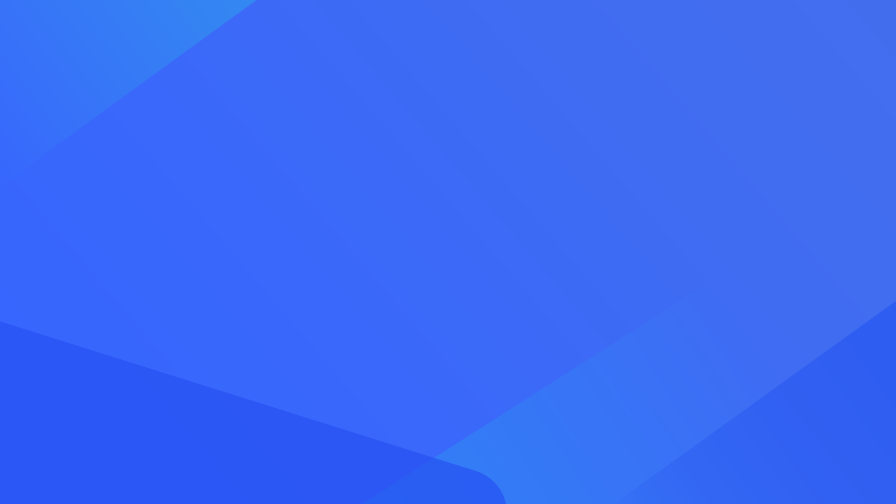
A Shadertoy shader for this background:

```glsl
// A calm blue backdrop: a diagonal gradient crossed by translucent slanted
// panels and one dark rounded sheet. Each panel is a half-plane whose tint
// fades along its edge; the sheet is a rounded-corner distance function.

#define BASE_LEFT   vec3(0.215, 0.400, 0.995)
#define BASE_RIGHT  vec3(0.260, 0.430, 0.935)
#define CORNER_TINT vec3(0.200, 0.535, 0.950)
#define BAND_TINT   vec3(0.195, 0.510, 0.960)
#define WEDGE_TINT  vec3(0.175, 0.362, 0.945)
#define SHEET_TINT  vec3(0.150, 0.315, 0.950)
#define SHEET_ALPHA 0.70
#define SHEET_ROUND 0.088

// Antialiased coverage of the inside (negative side) of a distance.
float coverage(float dist) {
    float pixel = 1.0 / iResolution.y;
    return 1.0 - smoothstep(-0.7 * pixel, 0.7 * pixel, dist);
}

// Signed distance to the line a-b, positive on its left side.
float lineDistance(vec2 p, vec2 a, vec2 b) {
    vec2 along = normalize(b - a);
    return dot(p - a, vec2(-along.y, along.x));
}

// Position along a-b: 0 at a, 1 at b, clamped.
float alongLine(vec2 p, vec2 a, vec2 b) {
    vec2 ab = b - a;
    return clamp(dot(p - a, ab) / dot(ab, ab), 0.0, 1.0);
}

// Distance to a tilted quadrant with a rounded corner centred at c.
float roundedSheet(vec2 p, vec2 c, vec2 axis, float radius) {
    vec2 d = p - c;
    vec2 q = vec2(dot(d, axis), dot(d, vec2(-axis.y, axis.x)));
    return length(max(q, 0.0)) + min(max(q.x, q.y), 0.0) - radius;
}

void mainImage(out vec4 fragColor, in vec2 fragCoord) {
    // Canvas heights, origin at the lower left
    vec2 p = fragCoord / iResolution.y;

    // Diagonal base gradient
    float sweep = dot(p, vec2(0.76, 0.65));
    vec3 color = mix(BASE_LEFT, BASE_RIGHT, smoothstep(0.15, 2.0, sweep));

    // Bright upper-left corner
    vec2 cornerA = vec2(0.0, 0.630), cornerB = vec2(0.509, 1.0);
    float corner = coverage(-lineDistance(p, cornerA, cornerB));
    color = mix(color, CORNER_TINT, corner * alongLine(p, cornerA, cornerB));

    // Light band rising from the bottom and dissolving
    vec2 bandA = vec2(0.718, 0.0), bandB = vec2(1.435, 0.458);
    float band = coverage(lineDistance(p, bandA, bandB));
    color = mix(color, BAND_TINT, band * (1.0 - alongLine(p, bandA, bandB)));

    // Deeper wedge in the lower right
    vec2 wedgeA = vec2(1.218, 0.0), wedgeB = vec2(1.778, 0.403);
    float wedge = coverage(lineDistance(p, wedgeA, wedgeB));
    color = mix(color, WEDGE_TINT, wedge * sqrt(alongLine(p, wedgeA, wedgeB)));

    // Dark rounded sheet in the lower left
    float sheet = coverage(roundedSheet(p, vec2(0.918, -0.0185),
                                        normalize(vec2(0.954, -0.300)), SHEET_ROUND));
    color = mix(color, SHEET_TINT, sheet * SHEET_ALPHA);

    fragColor = vec4(color, 1.0);
}
```
